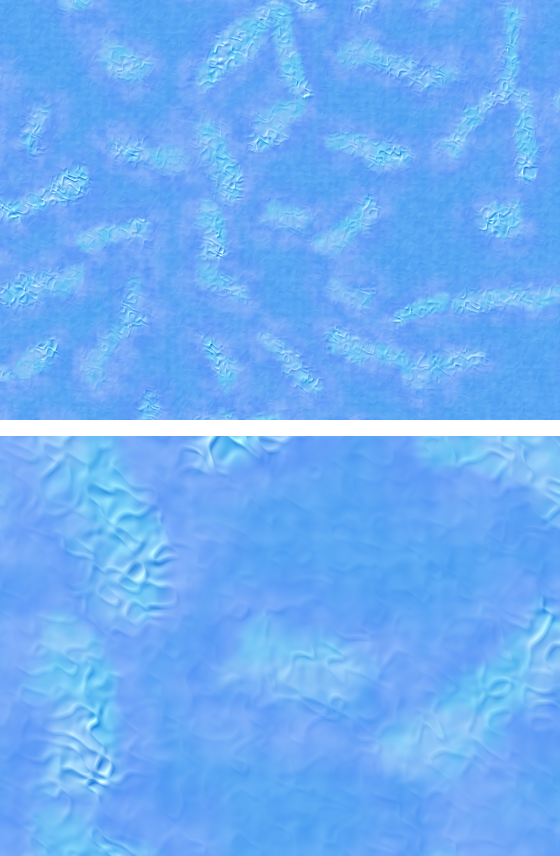
Top: the whole. Bottom: its middle third, enlarged.
This texture map is drawn by a WebGL 2 fragment shader. Its source:

```glsl
#version 300 es
precision highp float;
// Soft cyan strokes with violet-blue halos over a blue ground.
// Strokes are jittered capsules on a warped grid; their cores carry
// fine embossed creases, and faint ripples cover the whole surface.

uniform vec2 u_resolution;
out vec4 fragColor;

float hash(vec2 p) {
    return fract(sin(dot(p, vec2(127.1, 311.7))) * 43758.5453);
}

float noise(vec2 p) {
    vec2 cell = floor(p), f = fract(p);
    f = f * f * (3.0 - 2.0 * f);
    float low = mix(hash(cell), hash(cell + vec2(1, 0)), f.x);
    float high = mix(hash(cell + vec2(0, 1)), hash(cell + vec2(1, 1)), f.x);
    return mix(low, high, f.y);
}

float fbm(vec2 p) {
    float sum = 0.0, amplitude = 0.5;
    for (int i = 0; i < 4; i++) {
        sum += amplitude * noise(p);
        p = mat2(1.6, 1.2, -1.2, 1.6) * p + 7.3;
        amplitude *= 0.5;
    }
    return sum / 0.9375;
}

// x: core strength, y: halo strength, z: crease strength
vec3 strokes(vec2 p) {
    const float spacing = 0.185;
    vec2 home = floor(p / spacing);
    vec3 field = vec3(0.0);
    for (int j = -1; j <= 1; j++) {
        for (int i = -1; i <= 1; i++) {
            vec2 cell = home + vec2(i, j);
            if (hash(cell + 3.7) > 0.9) continue;
            vec2 jitter = vec2(hash(cell + 11.3), hash(cell + 29.1));
            vec2 offset = p - (cell + 0.2 + 0.6 * jitter) * spacing;
            float angle = 6.2832 * hash(cell + 47.9);
            vec2 along = vec2(cos(angle), sin(angle));
            float halfLength = mix(0.03, 0.1, hash(cell + 61.7));
            float t = clamp(dot(offset, along), -halfLength, halfLength);
            float d = length(offset - along * t);
            float strength = mix(0.5, 1.0, hash(cell + 83.3));
            float core = strength * (1.0 - smoothstep(0.0, 0.047, d));
            float halo = 1.0 - smoothstep(0.035, 0.1, d);
            // Creases gather towards one end of each stroke
            float gather = smoothstep(-1.0, 1.0, t / halfLength);
            field = max(field, vec3(core, halo, core * mix(0.4, 1.0, gather)));
        }
    }
    return field;
}

// Thin wandering ridges, turned away from the axes
float creaseHeight(vec2 p) {
    p += 0.012 * vec2(noise(p * 60.0), noise(p * 60.0 + 19.0));
    vec2 q = mat2(0.86, 0.5, -0.5, 0.86) * p;
    float ridge = 1.0 - abs(2.0 * noise(q * vec2(75.0, 95.0)) - 1.0);
    return ridge * ridge + 0.6 * noise(q.yx * 150.0 + 9.0);
}

void main() {
    vec2 p = gl_FragCoord.xy / u_resolution.y;

    // Bend the strokes and fray their borders
    vec2 bend = vec2(fbm(p * 6.0), fbm(p * 6.0 + 31.0)) - 0.5;
    vec2 fray = vec2(fbm(p * 34.0), fbm(p * 34.0 + 53.0)) - 0.5;
    vec3 field = strokes(p + 0.1 * bend + 0.026 * fray + 2.0);

    // Blue ground with broad mottled halos
    float mottle = fbm(p * 26.0 + 5.0);
    float broad = fbm(p * 4.5 + 13.0);
    vec3 color = mix(vec3(0.325, 0.655, 0.95), vec3(0.37, 0.65, 0.96), broad);
    vec3 haloColor = mix(vec3(0.385, 0.62, 0.97), vec3(0.485, 0.68, 0.975),
                         smoothstep(0.3, 0.72, mottle));
    float halo = field.y * smoothstep(0.15, 0.5, 0.6 * broad + 0.4 * mottle);
    color = mix(color, haloColor, halo);

    // Pale cyan cores
    vec3 coreColor = mix(vec3(0.42, 0.77, 0.96), vec3(0.54, 0.765, 0.97),
                         smoothstep(0.3, 0.7, fbm(p * 32.0 + 41.0)));
    color = mix(color, coreColor, smoothstep(0.05, 0.72, field.x));

    // Relief lit from the upper left, in patches along the cores
    vec2 toLight = vec2(-0.0012, 0.0019);
    float relief = creaseHeight(p - toLight) - creaseHeight(p + toLight);
    float patches = smoothstep(0.3, 0.65, noise(p * 17.0 + 71.0));
    float crease = relief * field.z * mix(0.4, 1.0, patches);
    color += crease * vec3(0.5, 0.36, 0.12);

    // Faint woven ripple, stronger fine relief and soft grain
    vec2 weave = sin(p * vec2(330.0, 350.0) + 9.0 * fbm(p * 8.0));
    color += 0.006 * (weave.x + weave.y) * vec3(1.0, 0.7, 0.2);
    color += relief * vec3(0.035, 0.025, 0.008);
    color += (noise(p * 80.0 + 17.0) - 0.5) * vec3(0.06, 0.04, 0.012);

    fragColor = vec4(clamp(color, 0.0, 1.0), 1.0);
}
```
